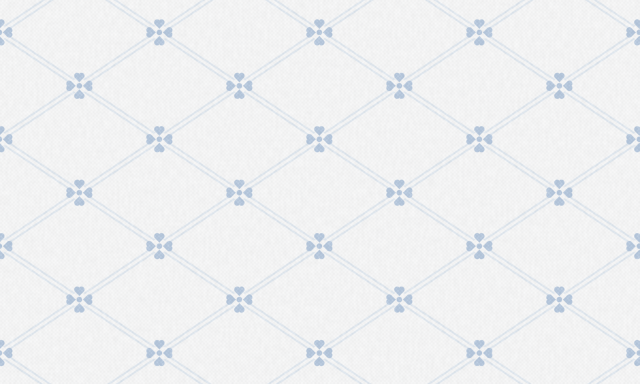
Give the GLSL for this pattern, as a Shadertoy shader.

```glsl
// Woven pale cloth with a double-line diamond trellis and four-heart flowers at its crossings.

// Lengths are fractions of the canvas width.
const vec2  PITCH       = vec2(0.25, 0.167);
const vec2  ORIGIN      = vec2(-0.001, 0.0484);
const float LINE_OFFSET = 0.0037;
const float LINE_HALF   = 0.0015;
const float CLEARING    = 0.0120;
const float DOT_RADIUS  = 0.0043;
const float HEART_START = 0.0056;
const float HEART_SCALE = 0.0134;
const float THREADS     = 170.0;
const float WEAVE_DEPTH = 0.011;
const float YARN_DEPTH  = 0.018;
const float INK_WEAR    = 0.12;

const vec3 CLOTH  = vec3(0.951, 0.952, 0.953);
const vec3 STRIPE = vec3(0.865, 0.895, 0.925);
const vec3 FLOWER = vec3(0.705, 0.773, 0.855);

vec2 hashGradient(vec2 cell) {
    vec3 h = fract(cell.xyx * vec3(0.1031, 0.1030, 0.0973));
    h += dot(h, h.yzx + 33.33);
    float angle = 6.28318 * fract((h.x + h.y) * h.z);
    return vec2(cos(angle), sin(angle));
}

float gradientNoise(vec2 p) {
    vec2 i = floor(p), f = fract(p);
    vec2 w = f * f * f * (f * (f * 6.0 - 15.0) + 10.0);
    vec2 e = vec2(1.0, 0.0);
    float a = dot(hashGradient(i), f);
    float b = dot(hashGradient(i + e.xy), f - e.xy);
    float c = dot(hashGradient(i + e.yx), f - e.yx);
    float d = dot(hashGradient(i + e.xx), f - e.xx);
    return mix(mix(a, b, w.x), mix(c, d, w.x), w.y);
}

// Unit heart with its tip at the origin and its lobes towards +y.
float heartDistance(vec2 p) {
    p.x = abs(p.x);
    if (p.x + p.y > 1.0) return length(p - vec2(0.25, 0.75)) - sqrt(2.0) / 4.0;
    vec2 notch = p - vec2(0.0, 1.0);
    vec2 side = p - 0.5 * max(p.x + p.y, 0.0);
    return sqrt(min(dot(notch, notch), dot(side, side))) * sign(p.x - p.y);
}

float flowerDistance(vec2 p) {
    vec2 q = abs(p);
    q = vec2(min(q.x, q.y), max(q.x, q.y));
    float heart = HEART_SCALE * heartDistance((q - vec2(0.0, HEART_START)) / HEART_SCALE);
    return min(heart, length(p) - DOT_RADIUS);
}

// Offset from the nearest flower of the staggered lattice.
vec2 nearestFlower(vec2 p) {
    vec2 u = p / PITCH;
    vec2 a = p - PITCH * round(u);
    vec2 b = p - PITCH * (round(u - 0.5) + 0.5);
    return dot(a, a) < dot(b, b) ? a : b;
}

// Paired stripes along both diagonals.
float trellisDistance(vec2 p) {
    vec2 u = p / PITCH;
    vec2 diagonal = vec2(u.x + u.y, u.x - u.y);
    vec2 axis = abs(diagonal - round(diagonal)) / length(1.0 / PITCH);
    vec2 stripe = abs(axis - LINE_OFFSET) - LINE_HALF;
    return min(stripe.x, stripe.y);
}

float coverage(float distance, float pixel) {
    return smoothstep(0.75 * pixel, -0.75 * pixel, distance);
}

void mainImage(out vec4 fragColor, in vec2 fragCoord) {
    float pixel = 1.0 / iResolution.x;
    vec2 uv = fragCoord * pixel;
    vec2 p = uv - ORIGIN;

    // Thread crossings, with uneven upright and level yarns
    vec2 phase = 6.28318 * THREADS * uv;
    float threadFade = smoothstep(0.6, 0.3, THREADS * pixel);
    float weave = sin(phase.x + 0.8 * gradientNoise(uv * 60.0)) * sin(phase.y) * threadFade;
    float yarn = gradientNoise(uv * vec2(230.0, 65.0))
               + 0.6 * gradientNoise(uv * vec2(75.0, 230.0) + 41.0);

    // Printed trellis and flowers
    vec2 local = nearestFlower(p);
    float trellis = max(trellisDistance(p), CLEARING - length(local));
    float stripeInk = coverage(trellis, pixel);
    float flowerInk = coverage(flowerDistance(local), pixel);
    float wear = 1.0 - INK_WEAR * (0.5 + 0.5 * weave + yarn);

    vec3 color = mix(CLOTH, STRIPE, stripeInk * wear);
    color = mix(color, FLOWER, flowerInk * clamp(wear + 0.05, 0.0, 1.0));
    color += WEAVE_DEPTH * weave + YARN_DEPTH * yarn;
    fragColor = vec4(clamp(color, 0.0, 1.0), 1.0);
}
```
